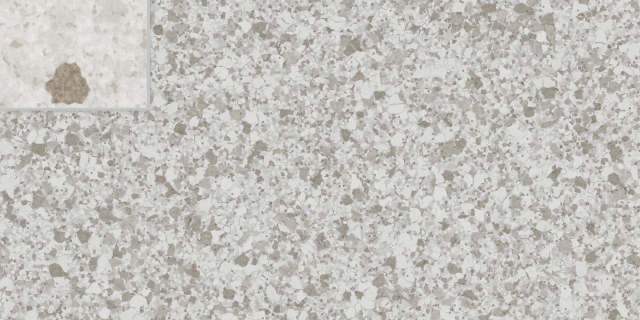
Reproduce this texture procedurally as a WebGL 2 fragment shader.

```glsl
#version 300 es
precision highp float;
// Pale quartz slab: taupe and white chips bedded in a speckled light ground,
// built from three warped Voronoi layers over gradient noise. A bordered
// panel in the upper left corner shows the stone enlarged.

uniform vec2 u_resolution;
out vec4 fragColor;

vec3 hash3(vec2 p) {
    vec3 q = fract(p.xyx * vec3(0.1031, 0.1030, 0.0973));
    q += dot(q, q.yxz + 33.33);
    return fract((q.xxy + q.yzz) * q.zyx);
}

float corner(vec2 cell, vec2 offset) {
    float a = 6.2832 * hash3(cell + 71.0).x;
    return dot(vec2(cos(a), sin(a)), offset);
}

// Gradient noise, roughly -0.7 to 0.7
float noise(vec2 p) {
    vec2 i = floor(p), f = fract(p);
    vec2 u = f * f * f * (f * (f * 6.0 - 15.0) + 10.0);
    vec2 e = vec2(1.0, 0.0);
    return mix(mix(corner(i, f), corner(i + e, f - e), u.x),
               mix(corner(i + e.yx, f - e.yx), corner(i + e.xx, f - e.xx), u.x), u.y);
}

// Distance to the cell border; seed receives the random values of the cell
float voronoi(vec2 p, out vec3 seed) {
    vec2 cell = floor(p), nearest = vec2(9.0), second = vec2(9.0);
    for (int y = -1; y <= 1; y++)
    for (int x = -1; x <= 1; x++) {
        vec2 id = cell + vec2(x, y);
        vec2 d = id + hash3(id).xy - p;
        if (dot(d, d) < dot(nearest, nearest)) {
            second = nearest;
            nearest = d;
            seed = hash3(id + 137.0);
        } else if (dot(d, d) < dot(second, second)) {
            second = d;
        }
    }
    return (dot(second, second) - dot(nearest, nearest)) / (2.0 * length(second - nearest) + 1e-4);
}

// Lays angular chips of one size over the colour below
vec3 addChips(vec3 below, vec2 p, float freq, float taupeShare, float whiteShare) {
    vec2 q = p * freq;
    q += 0.4 * vec2(noise(q * 1.4), noise(q * 1.4 + 17.0));
    vec3 seed;
    float border = voronoi(q, seed) - 0.12 * seed.z;
    float pick = seed.x + 0.22 * noise(p * 6.0 + freq);
    float isTaupe = step(pick, taupeShare);
    float isWhite = step(1.0 - whiteShare, pick);
    float cover = smoothstep(-0.02, 0.07, border);

    vec3 taupe = mix(vec3(0.60, 0.575, 0.53), vec3(0.735, 0.72, 0.695), seed.y);
    taupe += 0.07 * noise(p * 120.0) + 0.05 * noise(p * 55.0);
    vec3 white = vec3(0.855, 0.855, 0.85) + 0.025 * (seed.y - 0.5) + 0.02 * noise(p * 90.0);

    // Shaded rim around the chips, broken up by the seed
    float rim = 1.0 - smoothstep(0.0, 0.10, abs(border));
    below *= 1.0 - rim * (0.10 * isTaupe + 0.06 * isWhite) * seed.z;
    return mix(below, isTaupe > 0.5 ? taupe : white, cover * max(isTaupe, isWhite));
}

vec3 stone(vec2 p) {
    // Ground
    float mottle = 0.09 * noise(p * 38.0) + 0.08 * noise(p * 95.0 + 5.0);
    vec3 col = vec3(0.785, 0.783, 0.775) + mottle;
    // Chips from fine to coarse
    col = addChips(col, p + 3.1, 98.0, 0.24, 0.30);
    col = addChips(col, p + 1.7, 54.0, 0.16, 0.17);
    col = addChips(col, p, 29.0, 0.15, 0.16);
    // Short dark cracks
    float crack = 1.0 - smoothstep(0.0, 0.07, abs(noise(p * 34.0 + 9.0)));
    col *= 1.0 - 0.20 * crack * smoothstep(0.12, 0.4, noise(p * 23.0 + 40.0));
    // Dark and rusty specks
    vec2 q = p * 75.0;
    vec3 seed = hash3(floor(q) + 311.0);
    float speck = 1.0 - smoothstep(0.12, 0.34, length(fract(q) - 0.35 - 0.3 * seed.yz));
    vec3 speckColor = seed.y < 0.3 ? vec3(0.58, 0.46, 0.33) : vec3(0.43, 0.41, 0.39);
    return mix(col, speckColor, 0.65 * speck * step(seed.x, 0.045));
}

vec3 enlarged(vec2 p) {
    vec3 col = mix(vec3(0.885, 0.88, 0.865), stone(p * 0.45 + 4.0), 0.24);
    col += 0.05 * noise(p * 45.0) + 0.04 * noise(p * 110.0);
    float fleck = smoothstep(0.25, 0.5, noise(p * 32.0 + 3.0) + 0.35 * noise(p * 90.0));
    col = mix(col, vec3(0.70, 0.66, 0.59), 0.6 * fleck);
    // One large chip cut by several straight sides
    vec2 d = p - vec2(0.215, 0.735) + 0.012 * vec2(noise(p * 40.0), noise(p * 40.0 + 8.0));
    float side = -1.0;
    for (int i = 0; i < 6; i++) {
        float a = 1.0472 * float(i) + 0.5;
        side = max(side, dot(d, vec2(cos(a), sin(a))) - 0.05 - 0.025 * hash3(vec2(i, 5)).x);
    }
    vec3 chip = vec3(0.64, 0.59, 0.53) + 0.14 * noise(p * 60.0) + 0.10 * noise(p * 140.0);
    return mix(chip, col, smoothstep(-0.004, 0.004, side));
}

vec3 slab(vec2 p) {
    // Panel distance: negative inside, measured from its right and lower edges
    float panel = max(p.x - 0.468, 0.654 - p.y);
    if (panel > 0.0) return stone(p) * (1.0 - 0.12 * exp(-panel * 160.0));
    return mix(enlarged(p), vec3(0.77, 0.77, 0.78), smoothstep(-0.011, -0.007, panel));
}

void main() {
    // Four samples per pixel soften every edge
    vec3 sum = vec3(0.0);
    for (int i = 0; i < 4; i++) {
        vec2 offset = vec2(i & 1, i >> 1) * 0.5 - 0.25;
        sum += slab((gl_FragCoord.xy + offset) / u_resolution.y);
    }
    fragColor = vec4(sum / 4.0, 1.0);
}
```
